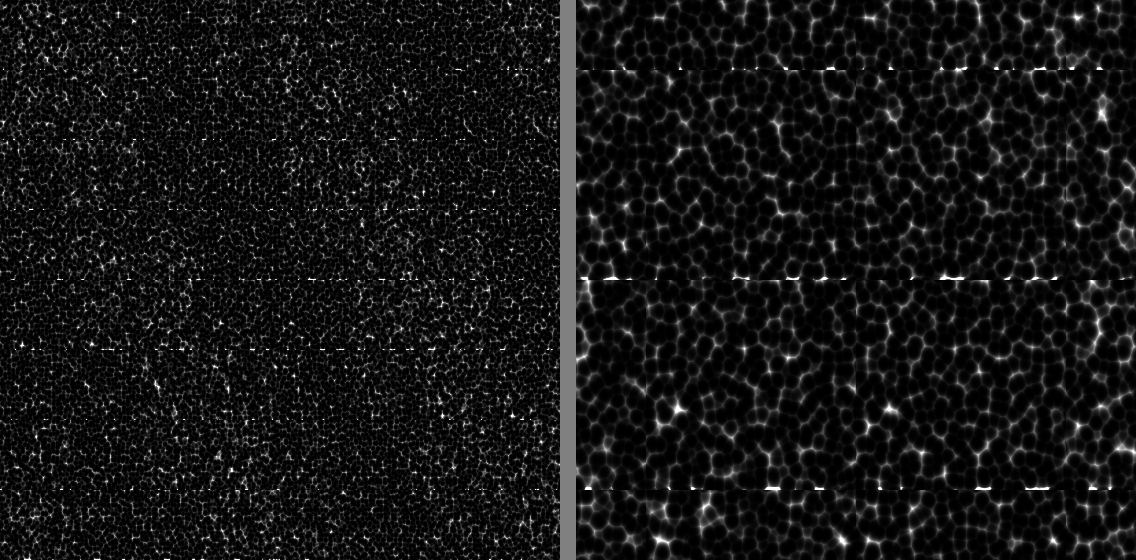
Left: the whole. Right: its middle third, enlarged.
A Shadertoy shader for this texture:

```glsl
// Atlas of 8 x 8 tiles, each one slice through a periodic 3D cellular noise.
// The distance to the nearest cell point, raised to a power, leaves small black
// cells with thin grey walls, bright junctions and sparse dashes on row seams.

const float TILES = 8.0;                    // tiles along each canvas side
const vec3 CELLS = vec3(19.0, 16.0, 17.0);  // noise period inside one tile
const float JITTER = 0.86;                  // below 1 keeps cell sizes even
const float WALL_POWER = 5.1;
const float WALL_GAIN = 1.08;
const float SEAM_GAIN = 2.0;
const float SEAM_HEIGHT = 0.0016;           // in canvas heights

// Integer hash: three random values from 0 to 1 per lattice cell
vec3 hash3(vec3 cell) {
    uvec3 v = uvec3(cell) * 1664525u + 1013904223u;
    v.x += v.y * v.z;
    v.y += v.z * v.x;
    v.z += v.x * v.y;
    v ^= v >> 16u;
    v.x += v.y * v.z;
    v.y += v.z * v.x;
    v.z += v.x * v.y;
    return vec3(v >> 8u) / 16777216.0;
}

// Distance to the nearest jittered point, wrapping at the given period
float cellDistance(vec3 p, vec3 period, float jitter) {
    vec3 base = floor(p);
    vec3 local = p - base;
    float nearestSq = 4.0;
    for (int z = -1; z <= 1; z++)
    for (int y = -1; y <= 1; y++)
    for (int x = -1; x <= 1; x++) {
        vec3 offset = vec3(x, y, z);
        vec3 wrapped = mod(base + offset + 0.5, period) - 0.5;
        vec3 point = 0.5 + jitter * (hash3(round(wrapped)) - 0.5);
        vec3 toPoint = offset + point - local;
        nearestSq = min(nearestSq, dot(toPoint, toPoint));
    }
    return sqrt(nearestSq);
}

// Thin band just above the lower border of each tile row
float seamBand(float y, float rows, float height) {
    float above = fract(y * rows) / rows;
    return 1.0 - smoothstep(0.6 * height, 1.4 * height, above);
}

void mainImage(out vec4 fragColor, in vec2 fragCoord) {
    vec2 uv = fragCoord / iResolution.xy;

    // Choose the depth slice that belongs to this tile
    vec2 tile = floor(uv * TILES);
    vec2 inTile = fract(uv * TILES);
    float depth = (tile.x + TILES * tile.y + 0.5) / (TILES * TILES);

    // Shape the distance into walls and junctions
    float reach = cellDistance(vec3(inTile, depth) * CELLS, CELLS, JITTER);
    float light = WALL_GAIN * pow(reach, WALL_POWER);

    // Turn only the brighter walls on a row seam into dashes
    float dash = seamBand(uv.y, TILES, SEAM_HEIGHT) * smoothstep(0.15, 0.35, light);
    light *= 1.0 + SEAM_GAIN * dash;

    fragColor = vec4(vec3(clamp(light, 0.0, 1.0)), 1.0);
}
```
